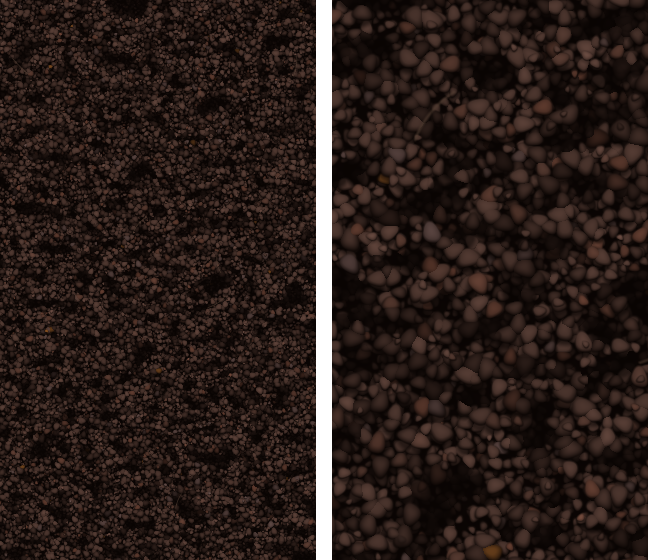
Left, the full canvas; right, a detail of the centre.
Reproduce this texture procedurally as a WebGL 2 fragment shader.

```glsl
#version 300 es
precision highp float;
// Dark crumbly soil: layered rounded grains in small clumps with deep pits and a few pale fibres.

uniform vec2 u_resolution;
out vec4 fragColor;

// Lengths are in canvas widths; layers run from back to front.
const int LAYERS = 4;
const float CELLS[LAYERS] = float[](96.0, 74.0, 56.0, 112.0);   // grid cells per width
const float PRESENCE[LAYERS] = float[](0.95, 0.7, 0.62, 0.05);  // share of cells with a grain
const float DEPTH_LIGHT[LAYERS] = float[](0.62, 0.97, 1.08, 1.35);
const float SHADOW[LAYERS] = float[](0.3, 0.5, 0.55, 0.2);

const vec3 SOIL_DARK = vec3(0.040, 0.018, 0.011);
const vec3 SOIL_LIGHT = vec3(0.338, 0.240, 0.207);
const vec3 RUST_TINT = vec3(1.25, 0.96, 0.78);
const vec3 OCHRE_TINT = vec3(1.4, 1.2, 0.6);
const vec3 GREY_TINT = vec3(1.02, 1.1, 1.2);
const vec3 FIBRE_COLOUR = vec3(0.33, 0.25, 0.20);
const float SOFTNESS = 0.0032;
const float CLUMP_SCALE = 42.0;
const float PIT_LIGHT = 0.36;
const float CLUMP_LIGHT = 1.4;
const float FIBRE_CELLS = 8.0;
const float FIBRE_PRESENCE = 0.13;
const float FIBRE_WIDTH = 0.0015;
const float TAU = 6.28319;

vec3 hash3(vec2 cell, float seed) {
    vec3 v = fract(vec3(cell.xyx + seed * 17.3) * vec3(0.1031, 0.1030, 0.0973));
    v += dot(v, v.yxz + 33.33);
    return fract((v.xxy + v.yzz) * v.zyx);
}

vec2 rotate(vec2 v, float angle) {
    float c = cos(angle), s = sin(angle);
    return vec2(c * v.x - s * v.y, s * v.x + c * v.y);
}

// Layered, warped sines: 0 in the pits, 1 on top of the clumps.
float clumps(vec2 p) {
    float sum = 0.0, weight = 0.42;
    vec2 q = p * CLUMP_SCALE * vec2(0.82, 1.22);
    for (int i = 0; i < 4; i++) {
        q = rotate(q, 1.1) + 0.9 * sin(q.yx * 0.7 + float(i) * 2.3);
        sum += weight * sin(q.x) * cos(q.y);
        q *= 1.45;
    }
    return smoothstep(-0.75, 0.65, sum);
}

vec3 grainTint(float pick) {
    vec3 tint = mix(vec3(1.0), RUST_TINT, smoothstep(0.85, 1.0, pick) * 0.5);
    if (pick < 0.002) tint = OCHRE_TINT;
    else if (pick < 0.03) tint = GREY_TINT;
    return tint;
}

// Paints one layer of grains, with contact shadows, over the colour below.
vec3 paintGrains(vec3 below, vec2 p, int layer, float softness) {
    float seed = float(layer) + 1.0;
    float turn = seed * 0.7;
    vec2 grid = rotate(p, turn) * CELLS[layer];
    vec2 home = floor(grid), centre = grid;
    float nearest = 9.0, shade = 9.0, edge = 0.1, light = 0.0;
    vec3 tint = vec3(1.0);
    for (int y = -1; y <= 1; y++)
    for (int x = -1; x <= 1; x++) {
        vec2 cell = home + vec2(x, y);
        vec3 place = hash3(cell, seed);
        vec3 look = hash3(cell, seed + 7.0);
        if (place.z > PRESENCE[layer]) continue;
        float radius = mix(0.34, 0.64, look.x);
        vec2 spot = cell + 0.1 + 0.8 * place.xy;
        vec2 q = (grid - spot) / radius;
        vec2 upright = rotate(q, -turn);
        vec2 turned = rotate(q, look.y * TAU) * vec2(0.87, 1.15);
        float lumps = 0.09 * sin(3.0 * atan(turned.y, turned.x) + look.z * TAU);
        float d = length(turned) * (1.0 + lumps);
        shade = min(shade, length(upright + vec2(0.0, 0.35)));
        if (d < nearest) {
            nearest = d;
            centre = spot;
            edge = softness * CELLS[layer] / radius;
            float tone = mix(0.5, 1.05, look.z);
            light = tone * (0.27 + 0.74 * max(1.0 - d * d, 0.0) + 0.27 * upright.y);
            tint = grainTint(fract(look.y * 7.0 + place.x * 13.0));
        }
    }
    // Whole grains sink into the pits, so height is taken at the grain centre.
    float height = clumps(rotate(centre / CELLS[layer], -turn));
    float raised = layer == 0 ? 1.0 : smoothstep(0.0, 0.22, height);
    below = mix(below, SOIL_DARK * 0.8, SHADOW[layer] * smoothstep(1.6, 0.8, shade));
    light *= DEPTH_LIGHT[layer] * mix(PIT_LIGHT, CLUMP_LIGHT, height);
    light = min(light, 0.76 + 0.4 * max(light - 0.76, 0.0));
    vec3 grain = mix(SOIL_DARK, SOIL_LIGHT * tint, clamp(light, 0.0, 1.25));
    float cover = 1.0 - smoothstep(1.0 - 0.5 * edge, 1.0 + 0.5 * edge, nearest);
    return mix(below, grain, cover * raised);
}

// Coverage of sparse, slightly bowed root fibres.
float fibres(vec2 p, float softness) {
    vec2 grid = p * FIBRE_CELLS;
    vec2 cell = floor(grid);
    vec3 place = hash3(cell, 31.0);
    vec3 look = hash3(cell, 37.0);
    vec2 q = rotate(grid - cell - 0.5, look.x * TAU);
    q.y += (look.y - 0.5) * 1.6 * q.x * q.x;
    float halfLength = mix(0.12, 0.3, look.z);
    float d = length(vec2(max(abs(q.x) - halfLength, 0.0), q.y)) / FIBRE_CELLS;
    float line = 1.0 - smoothstep(FIBRE_WIDTH - 0.5 * softness, FIBRE_WIDTH + 0.5 * softness, d);
    return line * step(place.z, FIBRE_PRESENCE);
}

void main() {
    vec2 p = gl_FragCoord.xy / u_resolution.x;
    float softness = max(SOFTNESS, 1.0 / u_resolution.x);
    vec3 colour = SOIL_DARK;
    for (int layer = 0; layer < LAYERS; layer++)
        colour = paintGrains(colour, p, layer, softness);
    colour = mix(colour, FIBRE_COLOUR, 0.5 * fibres(p, softness));
    fragColor = vec4(colour, 1.0);
}
```
